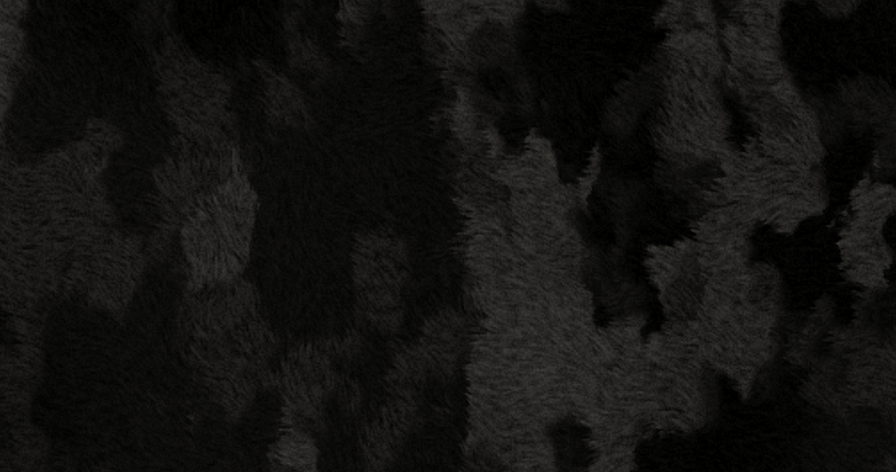
This texture is drawn by a Shadertoy shader. Its source:

```glsl
// Dark fur: tall ragged patches of sheen over near-black pile, with fine combed hairs.

#define PATCH_SCALE vec2(4.6, 2.3)
#define PATCH_LEVEL 0.565
#define STRIP_SPACING 0.6
#define STRIP_BIAS 0.085
#define SCRAP_SCALE vec2(7.5, 5.0)
#define HAIR_FREQ 190.0
#define HAIR_LENGTH 0.017
#define HAIR_CONTRAST 1.65
#define GRAIN 0.55
#define PILE_DARK vec3(0.048, 0.047, 0.042)
#define PILE_MID vec3(0.107, 0.103, 0.095)
#define PILE_SHEEN vec3(0.152, 0.149, 0.139)

float hash(vec2 cell) {
    vec3 h = fract(cell.xyx * 0.1031);
    h += dot(h, h.yzx + 33.33);
    return fract((h.x + h.y) * h.z);
}

float noise(vec2 p) {
    vec2 cell = floor(p);
    vec2 f = fract(p);
    f = f * f * (3.0 - 2.0 * f);
    float low = mix(hash(cell), hash(cell + vec2(1, 0)), f.x);
    float high = mix(hash(cell + vec2(0, 1)), hash(cell + vec2(1, 1)), f.x);
    return mix(low, high, f.y);
}

float fbm(vec2 p) {
    float sum = 0.0;
    float amp = 0.52;
    for (int i = 0; i < 5; i++) {
        sum += amp * noise(p);
        p = mat2(0.96, 0.28, -0.28, 0.96) * p * 2.03 + 11.7;
        amp *= 0.5;
    }
    return sum;
}

vec2 noise2(vec2 p) {
    return vec2(noise(p + 7.0), noise(p + 53.0)) - 0.5;
}

// Direction in which the hair is combed
vec2 combing(vec2 p) {
    float angle = -0.65 + 1.5 * (noise(p * 2.3 + 5.0) - 0.5)
                + 1.6 * (noise(p * 11.0 + 31.0) - 0.5);
    return vec2(cos(angle), sin(angle));
}

// Noise smeared along the combing direction, centred on zero
float hairs(vec2 p, vec2 dir) {
    const int TAPS = 9;
    float sum = 0.0;
    for (int i = 0; i < TAPS; i++) {
        float along = float(i) / float(TAPS - 1) - 0.5;
        sum += noise((p + HAIR_LENGTH * dir * along) * HAIR_FREQ + 400.0);
    }
    return sum / float(TAPS) - 0.5;
}

void mainImage(out vec4 fragColor, in vec2 fragCoord) {
    vec2 p = fragCoord / iResolution.y;
    vec2 dir = combing(p);
    float hair = hairs(p, dir);

    // Patch outlines in loose upright strips, frayed by the hairs
    vec2 q = p + 0.10 * noise2(p * 3.1) + 0.025 * noise2(p * 24.0) + 0.035 * hair * dir;
    float strip = cos(6.2832 * (q.x - 0.5) / STRIP_SPACING + 2.0 * (noise(p * 1.7 + 3.0) - 0.5));
    float field = fbm(q * PATCH_SCALE + vec2(23.0, 4.0)) + STRIP_BIAS * strip;
    float edge = mix(0.018, 0.06, noise(p * 5.0 + 61.0));
    float lit = smoothstep(PATCH_LEVEL - edge, PATCH_LEVEL + edge, field);

    // Small dim tufts between the patches, and parted creases within them
    float tufts = fbm(q * SCRAP_SCALE + 40.0);
    float scrap = 0.42 * smoothstep(0.52, 0.68, tufts);
    float crease = smoothstep(0.40, 0.30, tufts);
    float sheen = 0.88 + 0.9 * (fbm(q * 4.0 + 71.0) - 0.5);
    float tone = mix(scrap, sheen * (1.0 - 0.6 * crease), lit);

    // Deep shade in the unlit pile
    tone -= 0.32 * (1.0 - lit) * smoothstep(0.7, 0.3, noise(p * vec2(2.6, 1.6) + 19.0));

    // Hair strands and fine grain, strongest where light falls
    float textureGain = 0.3 + 0.7 * clamp(tone * 1.5, 0.0, 1.0);
    tone += HAIR_CONTRAST * hair * textureGain;
    tone += GRAIN * (noise(p * 265.0 + 90.0) - 0.5) * (0.25 + textureGain);

    vec3 color = tone < 0.5 ? mix(PILE_DARK, PILE_MID, 2.0 * tone)
                            : mix(PILE_MID, PILE_SHEEN, 2.0 * tone - 1.0);
    fragColor = vec4(max(color, 0.0), 1.0);
}
```
